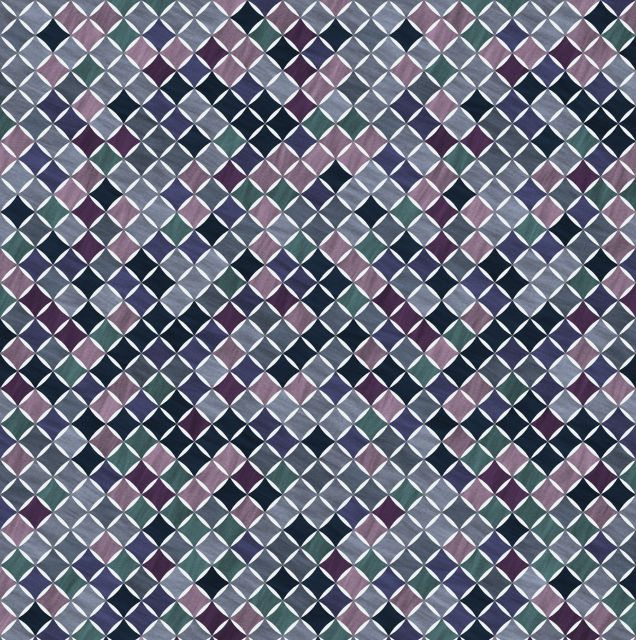
This pattern is drawn by a Shadertoy shader. Its source:

```glsl
const float REPEATS = 18.0;        // diamonds across the canvas
const float COLOUR_PERIOD = 10.0;  // diamonds before the colours recur sideways
const float LENS_HALF = 0.072;     // half width of a white sliver at its middle
const float GROUT_HALF = 0.016;    // half width of the thin joint
const float STEEP = 1.12;          // brush angles in radians
const float SHALLOW = -0.45;
const float STROKE_DEPTH = 0.42;
const float GRAIN_DEPTH = 0.12;
const vec3 WHITE = vec3(0.93, 0.945, 0.95);
const vec3 GROUT = vec3(0.50, 0.52, 0.55);

// The first three paints are brushed steeply, the others nearly flat.
const int PAINTS = 7;
const int STEEP_PAINTS = 3;
const vec3 PAINT[PAINTS] = vec3[PAINTS](
    vec3(0.51, 0.42, 0.50),   // mauve
    vec3(0.26, 0.37, 0.38),   // teal
    vec3(0.26, 0.17, 0.28),   // plum
    vec3(0.44, 0.47, 0.54),   // slate
    vec3(0.30, 0.34, 0.40),   // dark slate
    vec3(0.09, 0.14, 0.20),   // navy
    vec3(0.23, 0.24, 0.37));  // indigo
const float SHARE[PAINTS] = float[PAINTS](0.19, 0.10, 0.08, 0.24, 0.11, 0.16, 0.12);

float hash(vec2 p) {
    vec3 q = fract(p.xyx * vec3(0.1031, 0.1030, 0.0973));
    q += dot(q, q.yzx + 33.33);
    return fract((q.x + q.y) * q.z);
}

float noise(vec2 p) {
    vec2 i = floor(p), f = fract(p);
    f = f * f * (3.0 - 2.0 * f);
    return mix(mix(hash(i), hash(i + vec2(1, 0)), f.x),
               mix(hash(i + vec2(0, 1)), hash(i + vec2(1, 1)), f.x), f.y);
}

int pickPaint(float roll) {
    for (int i = 0; i < PAINTS - 1; i++) {
        if (roll < SHARE[i]) return i;
        roll -= SHARE[i];
    }
    return PAINTS - 1;
}

// Streaks drawn out along the given angle, about -0.5 to 0.5.
float brush(vec2 p, float angle) {
    float c = cos(angle), s = sin(angle);
    vec2 q = vec2(c * p.x + s * p.y, c * p.y - s * p.x);
    return 0.6 * noise(q * vec2(1.3, 7.0)) + 0.4 * noise(q * vec2(2.5, 17.0) + 31.0) - 0.5;
}

vec3 paintedDiamond(vec2 p, vec2 cell) {
    // Centre of the diamond in upright coordinates, wrapped sideways
    vec2 id = vec2(cell.x + cell.y + 1.0, cell.x - cell.y);
    id.x = mod(id.x, 2.0 * COLOUR_PERIOD);
    id += 100.0;

    int k = pickPaint(hash(id));
    float angle = k < STEEP_PAINTS ? STEEP : SHALLOW;
    angle += 0.3 * (hash(id + 7.3) - 0.5);
    float shade = 1.0 + 0.22 * (hash(id + 19.7) - 0.5);
    float streak = brush(p + 13.0 * hash(id + 41.1) + 50.0, angle);
    float grain = noise(p * vec2(22.0, 34.0) + 900.0) - 0.5;
    return PAINT[k] * (shade + STROKE_DEPTH * streak + GRAIN_DEPTH * grain);
}

void mainImage(out vec4 fragColor, in vec2 fragCoord) {
    // Repeat units, measured from the upper left corner
    float scale = REPEATS / iResolution.x;
    vec2 p = (fragCoord - vec2(0.0, iResolution.y)) * scale;
    vec2 grid = vec2(p.x + p.y, p.x - p.y);
    float px = 1.414 * scale;

    vec2 cell = floor(grid);
    vec2 f = grid - cell;
    vec2 edge = min(f, 1.0 - f);
    vec3 colour = paintedDiamond(p, cell);

    // Thin joints, then white slivers that taper towards the crossings
    float joint = min(edge.x, edge.y) - GROUT_HALF;
    colour = mix(colour, GROUT, clamp(0.5 - joint / px, 0.0, 1.0));

    vec2 along = 2.0 * f.yx - 1.0;
    vec2 lens = edge - LENS_HALF * (1.1 * (1.0 - along * along) - 0.1);
    float sliver = min(lens.x, lens.y);
    float taper = smoothstep(0.02, 0.14, max(edge.x, edge.y));
    colour = mix(colour, WHITE, taper * clamp(0.5 - sliver / px, 0.0, 1.0));

    fragColor = vec4(colour, 1.0);
}
```
